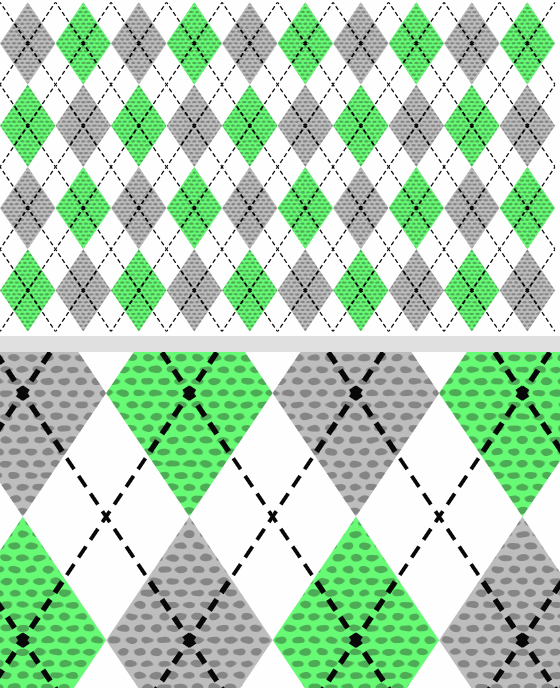
Top: the whole. Bottom: its middle third, enlarged.
This pattern is drawn by a Shadertoy shader. Its source:

```glsl
vec2 hashGradient(vec2 cell) {
    float a = 6.2832 * fract(sin(dot(cell, vec2(127.1, 311.7))) * 43758.5);
    return vec2(cos(a), sin(a));
}

float gradientNoise(vec2 p) {
    vec2 i = floor(p), f = fract(p), u = f * f * (3.0 - 2.0 * f);
    float a = dot(hashGradient(i), f);
    float b = dot(hashGradient(i + vec2(1, 0)), f - vec2(1, 0));
    float c = dot(hashGradient(i + vec2(0, 1)), f - vec2(0, 1));
    float d = dot(hashGradient(i + vec2(1, 1)), f - vec2(1, 1));
    return mix(mix(a, b, u.x), mix(c, d, u.x), u.y);
}

// Antialiased coverage of a signed distance
float coverage(float dist, float pixel) {
    return clamp(0.5 - dist / pixel, 0.0, 1.0);
}

// Staggered rows of slightly uneven oval stitches
float stitches(vec2 p, float pixel) {
    vec2 pitch = vec2(0.01652, 0.01167);
    vec2 s = p / pitch;
    s.x += 0.5 * mod(floor(s.y), 2.0);
    vec2 q = (fract(s) - 0.5) * pitch;
    vec2 radius = vec2(0.0060, 0.0034);
    float dist = (length(q / radius) - 1.0) * radius.y;
    return coverage(dist + 0.0016 * gradientNoise(p * 130.0), pixel);
}

void mainImage(out vec4 fragColor, in vec2 fragCoord) {
    float pixel = 1.0 / iResolution.y;
    vec2 p = vec2(fragCoord.x, iResolution.y - fragCoord.y) * pixel;
    p.y -= 0.0065;

    // Ten columns by four rows of diamonds
    vec2 halfCell = vec2(0.0826, 0.12255);
    vec2 grid = p / (2.0 * halfCell);
    vec2 id = floor(grid);
    vec2 q = abs(fract(grid) - 0.5) * 2.0 * halfCell;
    vec2 border = abs(p - halfCell * vec2(10, 4)) - halfCell * vec2(10, 4);
    float inside = coverage(max(border.x, border.y), pixel);

    // Checkered green and grey knit
    vec2 normal = normalize(halfCell.yx);
    float diamond = coverage(dot(q - vec2(halfCell.x, 0.0), normal), pixel);
    float green = mod(id.x + id.y, 2.0);
    vec3 base = mix(vec3(0.74), vec3(0.40, 0.98, 0.46), green);
    vec3 shade = mix(vec3(0.52), vec3(0.30, 0.67, 0.33), green);
    vec3 knit = mix(base, shade, stitches(p, pixel));
    vec3 color = mix(vec3(0.995), knit, diamond * inside);

    // Dashed diagonals, heavier over the diamonds and at their centers
    float span = length(halfCell);
    float along = dot(q, halfCell) / (span * span);
    float across = abs(dot(q, vec2(normal.x, -normal.y)));
    float thickness = mix(0.0019, 0.0027, diamond) + 0.0012 * smoothstep(0.1, 0.04, along);
    float dash = (abs(fract(along * 7.0 + 0.5) - 0.5) - 0.31) * span / 7.0;
    float ink = coverage(across - thickness, pixel) * coverage(dash, pixel);
    color = mix(color, vec3(0.03), ink * inside);

    fragColor = vec4(color, 1.0);
}
```
